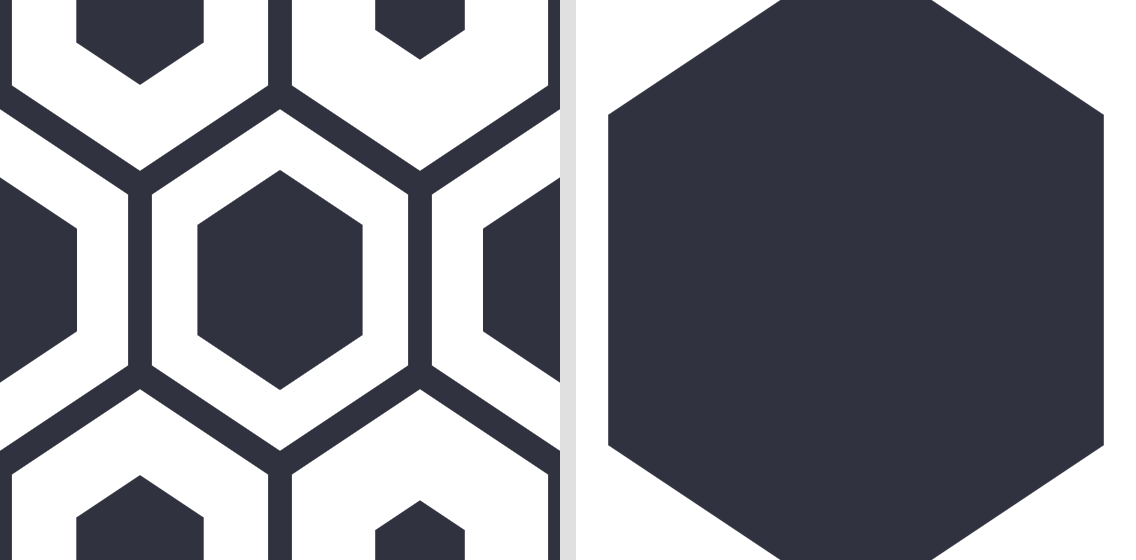
Left: the whole. Right: its middle third, enlarged.
Give the GLSL for this pattern, as a Shadertoy shader.

```glsl
// Seamless honeycomb of white cells with dark walls and a dark hexagon of varying size in each.

// Hexagonal norm: 0 at the cell centre, 1 on the shared cell boundary.
float hexNorm(vec2 p) {
    p = abs(p) / vec2(0.25, 1.0 / 3.0);
    return max(p.x, p.y + 0.5 * p.x);
}

// Relative size of the inner hexagon, for wrapped column and row indices of 0 or 1.
float coreSize(float column, float row) {
    return mix(mix(0.455, 0.32, column), mix(0.55, 0.59, column), row);
}

// Antialiased coverage of the region where d is below the limit.
float inside(float d, float limit, float pixel) {
    return clamp((limit - d) / pixel + 0.5, 0.0, 1.0);
}

void mainImage(out vec4 fragColor, in vec2 fragCoord) {
    vec2 uv = fragCoord / iResolution.xy;
    float pixel = 4.0 / min(iResolution.x, iResolution.y);

    // Nearest cell among the two staggered rows
    float cell = 1e3;
    float core = 0.0;
    for (int i = 0; i < 2; i++) {
        float row = float(i);
        float x = (uv.x - 0.25 * (1.0 - row)) * 2.0 + 0.5;
        float y = fract(uv.y - 0.5 * row + 0.5) - 0.5;
        float d = hexNorm(vec2((fract(x) - 0.5) * 0.5, y));
        if (d < cell) {
            cell = d;
            core = coreSize(mod(floor(x), 2.0), row);
        }
    }

    // White ring between the wall and the core
    float ring = inside(cell, 0.915, pixel) - inside(cell, core, pixel);
    vec3 slate = vec3(0.19, 0.196, 0.25);
    fragColor = vec4(mix(slate, vec3(1.0), ring), 1.0);
}
```
